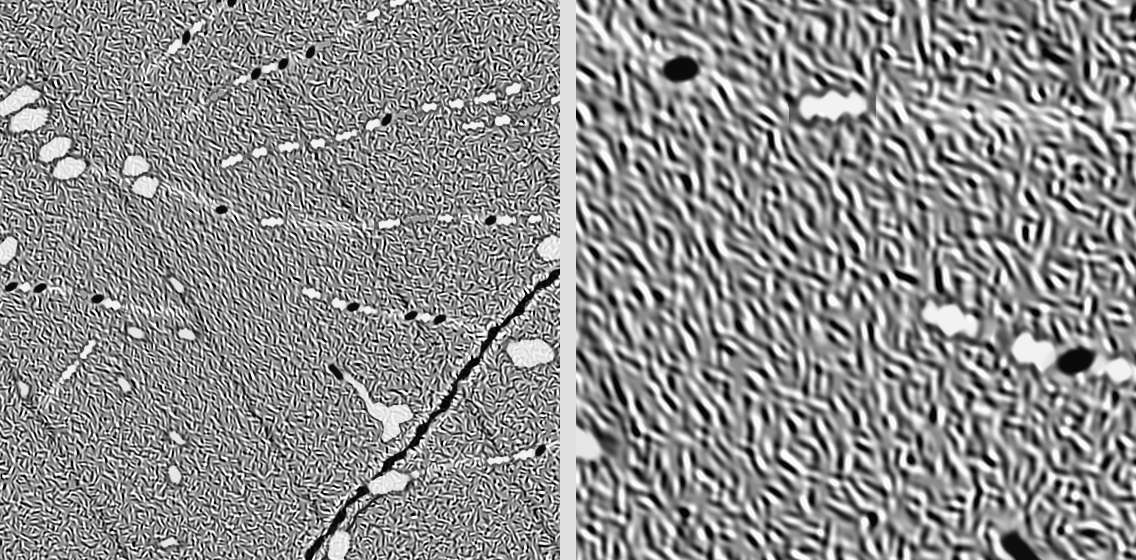
Left: the whole. Right: its middle third, enlarged.
Write a WebGL 1 fragment shader that draws this texture.

```glsl
precision highp float;
// Grainy grey tissue section: fine hatched speckle, beaded fibres, pale cells and a dark crack.
uniform vec2 u_resolution;

vec3 hash3(vec2 p) {
  vec3 q = fract(p.xyx * vec3(0.1031, 0.1030, 0.0973));
  q += dot(q, q.yxz + 33.33);
  return fract((q.xxy + q.yzz) * q.zyx);
}

// Cellular wavelet noise; hatch narrows the spread of wave directions.
float speckle(vec2 p, float hatch) {
  vec2 cell = floor(p);
  float sum = 0.0;
  for (int j = -1; j <= 1; j++) {
    for (int i = -1; i <= 1; i++) {
      vec2 id = cell + vec2(float(i), float(j));
      vec3 place = hash3(id + 7.0);
      vec3 wave = hash3(id + 151.0);
      vec2 d = p - id - place.xy;
      float angle = 0.56 + (wave.x - 0.5) * mix(2.9, 0.9, hatch);
      float freq = 6.2832 * mix(0.8, 1.35, wave.y);
      float window = max(0.0, 1.0 - dot(d, d));
      sum += window * window
           * cos(freq * dot(d, vec2(cos(angle), sin(angle))) + 6.2832 * wave.z);
    }
  }
  return sum;
}

float ellipse(vec2 p, vec2 radius) {
  return (length(p / radius) - 1.0) * min(radius.x, radius.y);
}

vec2 turn(vec2 p, float a) {
  return vec2(cos(a) * p.x + sin(a) * p.y, cos(a) * p.y - sin(a) * p.x);
}

// Fills a shape and gives it a thin contrasting rim.
float paint(float tone, float d, float fill) {
  float rim = exp(-pow(abs(d - 0.003) / 0.0025, 2.0));
  tone = mix(tone, fill > 0.5 ? 0.12 : 0.85, 0.6 * rim);
  return mix(tone, fill, smoothstep(0.0016, -0.0016, d));
}

// A faint bright fibre carrying pale beads and dark knots.
float fibre(float tone, vec2 p, vec2 start, float slope, float len, float seed) {
  vec2 q = turn(p - start, atan(slope));
  q.y += 0.006 * sin(q.x * 22.0 + seed);
  float inside = smoothstep(-0.01, 0.01, q.x) * smoothstep(len + 0.01, len - 0.01, q.x);
  tone += 0.22 * inside * exp(-q.y * q.y * 22000.0);

  float pitch = 0.052;
  float id = floor(q.x / pitch);
  vec3 h = hash3(vec2(id + 20.0, seed * 9.0));
  float middle = (id + 0.5) * pitch;
  if (h.x > 0.4 && middle > 0.0 && middle < len) {
    vec2 radius = vec2(0.011 + 0.010 * h.y, 0.004 + 0.004 * h.z);
    float d = ellipse(q - vec2(middle, 0.008 * (h.x - 0.7)), radius);
    tone = paint(tone, d + 0.0015 * sin(q.x * 420.0), h.z < 0.25 ? 0.62 : 0.95);
  }
  float knot = floor(q.x / pitch + 0.5);
  if (hash3(vec2(knot + 60.0, seed * 5.0)).y > 0.76 && knot >= 0.0 && knot * pitch < len) {
    tone = paint(tone, ellipse(turn(q - vec2(knot * pitch, 0.0), 0.6), vec2(0.012, 0.007)), 0.04);
  }
  return tone;
}

void main() {
  vec2 p = gl_FragCoord.xy / u_resolution;
  float hatch = exp(-8.0 * dot(p - vec2(0.36, 0.52), p - vec2(0.36, 0.52)));
  float grain = speckle(p * 100.0, hatch);
  float tone = 0.55 + 0.45 * grain;
  vec2 w = p + 0.003 * sin(p.yx * 95.0 + 1.0) + 0.0015 * sin(p.yx * 240.0);

  // Evenly spaced thin dark seams
  float seam = (fract((w.x - 0.62 * (1.0 - w.y)) / 0.39 + 0.5) - 0.5) * 0.33;
  tone -= 0.25 * exp(-seam * seam * 60000.0) * (0.75 + 0.25 * sin(p.y * 31.0));

  // Fan of fibres, then the outlying ones
  for (int i = 0; i < 5; i++) {
    float k = float(i);
    vec2 start = vec2(0.25 + 0.07 * k, 0.87 - 0.07 * k - 0.007 * k * k);
    tone = fibre(tone, p, start, 0.75 - 0.24 * k, 0.22 + 0.3 * k - 0.065 * k * k, k + 1.0);
  }
  tone = fibre(tone, p, vec2(0.15, 0.71), -0.34, 0.3, 7.0);
  tone = fibre(tone, p, vec2(0.66, 0.13), 0.23, 0.4, 8.0);
  tone = fibre(tone, p, vec2(0.02, 0.49), -0.16, 0.32, 9.0);
  tone = fibre(tone, p, vec2(0.08, 0.27), 1.5, 0.16, 11.0);
  tone = fibre(tone, p, vec2(0.82, 0.77), 0.28, 0.2, 12.0);

  // Small pale flecks scattered at the lower left
  vec2 spot = floor(p * 11.0);
  vec3 h = hash3(spot + 31.0);
  if (h.z > 0.55 && spot.x < 4.0 && spot.y < 6.0) {
    vec2 q = turn(w - (spot + 0.3 + 0.4 * h.xy) / 11.0, 6.0 * h.x);
    tone = paint(tone, ellipse(q, vec2(0.016, 0.006 + 0.005 * h.y)), 0.9);
  }

  // Paired pale cells at the left
  float pale = 0.9 + 0.07 * grain;
  for (int i = 0; i < 6; i++) {
    float pair = floor(float(i) / 2.0);
    float second = mod(float(i), 2.0);
    vec2 c = vec2(0.03 + 0.035 * pair * (1.0 + pair), 0.82 - 0.115 * pair + 0.028 * pair * pair);
    vec2 q = turn(w - c - second * vec2(0.022, -0.034), 0.45);
    tone = paint(tone, ellipse(q, vec2(0.039 - 0.008 * pair, 0.017)), pale);
  }

  // Dark ragged crack with a bright fringe and a side strand
  vec2 r = p - vec2(0.55, 0.0);
  float along = dot(r, vec2(0.647, 0.762));
  float side = dot(r, vec2(0.762, -0.647)) + 0.007 * sin(along * 15.0)
             + 0.003 * sin(along * 63.0) + 0.0015 * sin(along * 170.0);
  float halfWidth = 0.0055 + 0.002 * sin(along * 88.0) + 0.0015 * sin(along * 207.0);
  tone += 0.25 * exp(-pow(abs(abs(side) - 0.013) / 0.005, 2.0));
  tone = mix(tone, 0.04 + 0.05 * grain, smoothstep(0.002, -0.002, abs(side) - halfWidth));
  float strand = abs(side - 0.025) - 0.0025;
  tone = mix(tone, 0.1, smoothstep(0.002, -0.002, strand) * smoothstep(0.24, 0.2, along));

  // Pale cells beside the crack and at the left edge
  tone = paint(tone, ellipse(turn(w - vec2(0.945, 0.37), -0.1), vec2(0.042, 0.024)), pale);
  tone = paint(tone, ellipse(turn(w - vec2(0.985, 0.557), 0.5), vec2(0.026, 0.021)), pale);
  tone = paint(tone, ellipse(turn(w - vec2(0.695, 0.137), 0.2), vec2(0.037, 0.017)), pale);
  tone = paint(tone, ellipse(w - vec2(0.605, 0.025), vec2(0.018, 0.03)), pale);
  tone = paint(tone, ellipse(w - vec2(0.012, 0.555), vec2(0.017, 0.023)), pale);

  // Three-armed cell with a dark-tipped tail
  vec2 arm = w - vec2(0.698, 0.253);
  float lobes = 0.029 * (1.0 + 0.45 * cos(3.0 * (atan(arm.y, arm.x) - 0.45)));
  float tail = ellipse(turn(w - vec2(0.643, 0.302), -0.85), vec2(0.04, 0.007));
  tone = paint(tone, min(length(arm) - lobes, tail), pale);
  tone = paint(tone, ellipse(turn(w - vec2(0.602, 0.338), -0.85), vec2(0.016, 0.007)), 0.05);

  gl_FragColor = vec4(vec3(clamp(tone, 0.02, 0.98)), 1.0);
}
```
